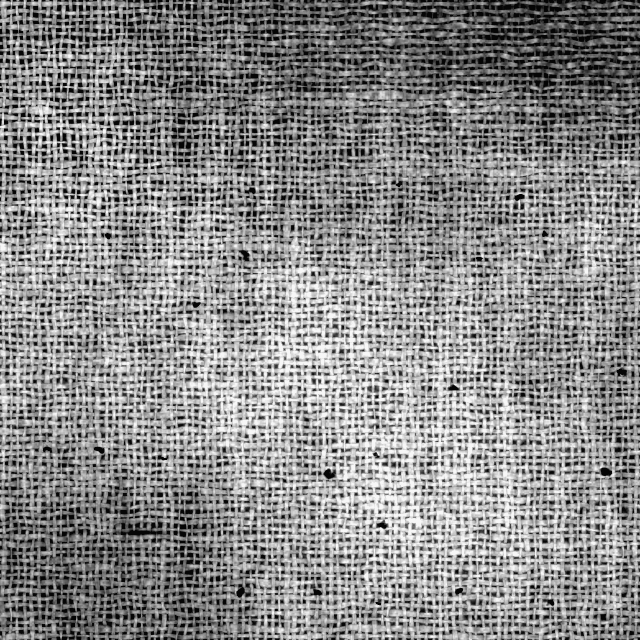
This texture is drawn by a three.js fragment shader. Its source:

```glsl
varying vec2 vUv;

const vec2 THREADS = vec2(88.0, 84.0);   // across, down
const float PI = 3.14159265;
const float CORE = 0.13;                 // half width of the bright thread core
const float EDGE = 0.45;                 // where a thread fades into the hole
const float WOBBLE = 0.55;
const float CRIMP = 0.15;                // over and under shading
const float WEAVE_MEAN = 0.66;
const float FIBRE = 0.36;
const float BASE_TONE = 0.49;
const float KNOT_GRID = 9.0;
const float KNOT_CHANCE = 0.42;
const vec3 INK = vec3(0.02);
const vec3 CHALK = vec3(0.97);

float hash(vec2 p) {
  vec3 q = fract(vec3(p.xyx) * 0.1031);
  q += dot(q, q.yzx + 33.33);
  return fract((q.x + q.y) * q.z);
}

float noise(vec2 p) {
  vec2 i = floor(p);
  vec2 f = fract(p);
  f = f * f * (3.0 - 2.0 * f);
  float low = mix(hash(i), hash(i + vec2(1.0, 0.0)), f.x);
  float high = mix(hash(i + vec2(0.0, 1.0)), hash(i + vec2(1.0)), f.x);
  return mix(low, high, f.y);
}

float fbm(vec2 p) {
  float sum = 0.0;
  float amp = 0.5;
  for (int i = 0; i < 4; i++) {
    sum += amp * noise(p);
    p = p * 2.03 + 17.1;
    amp *= 0.5;
  }
  return sum / 0.9375;
}

float blob(vec2 p, vec2 centre, vec2 radius) {
  vec2 d = (p - centre) / radius;
  return exp(-dot(d, d));
}

// Brightness of one thread, from distance to its axis, its swell and its crimp
float thread(float d, float swell, float crimp) {
  float body = 1.0 - smoothstep(CORE + swell, EDGE + swell, d);
  return body * (1.0 - CRIMP + CRIMP * crimp);
}

float weave(vec2 p, float warpStrength) {
  vec2 g = p * THREADS;
  g += WOBBLE * (vec2(noise(g * vec2(0.9, 0.35)), noise(g * vec2(0.35, 0.9) + 40.0)) - 0.5);
  vec2 id = floor(g);
  vec2 d = abs(fract(g) - 0.5);
  float warpSwell = 0.12 * (hash(vec2(id.x, 3.0)) - 0.5) + 0.22 * (noise(g * vec2(1.0, 0.6) + 71.0) - 0.5);
  float weftSwell = 0.14 * (hash(vec2(7.0, id.y)) - 0.5) + 0.22 * (noise(g * vec2(0.6, 1.0) + 23.0) - 0.5);
  float warp = thread(d.x, warpSwell - 0.02, cos(PI * (g.y - 0.5 + id.x)));
  float weft = thread(d.y, weftSwell + 0.02, -cos(PI * (g.x - 0.5 + id.y)));
  return max(warp * warpStrength, weft);
}

// Broad light and dark stains
float stains(vec2 p) {
  float t = BASE_TONE;
  t += 0.17 * blob(p, vec2(0.68, 0.27), vec2(0.30, 0.26));
  t += 0.13 * blob(p, vec2(0.36, 0.45), vec2(0.25, 0.22));
  t += 0.12 * blob(p, vec2(0.02, 0.60), vec2(0.14, 0.12));
  t += 0.09 * blob(p, vec2(0.52, 0.82), vec2(0.12, 0.14));
  t += 0.08 * blob(p, vec2(0.92, 0.68), vec2(0.16, 0.14));
  t -= 0.22 * blob(p, vec2(0.95, 0.94), vec2(0.36, 0.17));
  t -= 0.13 * blob(p, vec2(0.25, 0.93), vec2(0.32, 0.18));
  t -= 0.20 * blob(p, vec2(0.08, 0.06), vec2(0.32, 0.20));
  t -= 0.12 * blob(p, vec2(0.83, 0.41), vec2(0.07, 0.05));
  t += 0.30 * (fbm(p * 6.0 + 5.0) - 0.5);
  t += 0.14 * (noise(p * vec2(48.0, 5.0)) - 0.5);
  t += 0.12 * (noise(p * vec2(4.0, 70.0) + 9.0) - 0.5) * smoothstep(0.3, 0.9, p.y);
  return t;
}

// Small dark knots, at most one in each cell
float knots(vec2 p) {
  vec2 g = p * KNOT_GRID;
  vec2 cell = floor(g);
  vec2 centre = 0.2 + 0.6 * vec2(hash(cell + 11.0), hash(cell + 29.0));
  vec2 d = fract(g) - centre;
  d += 0.06 * (vec2(noise(p * 150.0), noise(p * 150.0 + 60.0)) - 0.5);
  float radius = mix(0.025, 0.065, hash(cell + 47.0));
  float present = step(hash(cell + 83.0), KNOT_CHANCE) * step(p.y, 0.8);
  return present * (1.0 - smoothstep(radius * 0.6, radius * 1.3, length(d * vec2(0.85, 1.1))));
}

void main() {
  float topRight = smoothstep(0.65, 1.0, vUv.y) * smoothstep(0.2, 0.7, vUv.x);
  float topLeft = smoothstep(0.4, 0.95, vUv.y) * (1.0 - smoothstep(0.1, 0.6, vUv.x));
  float contrast = mix(0.78, 1.12, topLeft);
  float tone = stains(vUv) + contrast * (weave(vUv, 1.0 - 0.35 * topRight) - WEAVE_MEAN);

  // Loose fibres and grain
  tone += FIBRE * (noise(vUv * 190.0) - 0.5);
  tone += 0.5 * FIBRE * (noise(vUv * 390.0 + 31.0) - 0.5);

  // Frayed line of broken threads
  float fray = blob(vUv, vec2(0.22, 0.168), vec2(0.035, 0.004));
  tone -= 0.75 * fray + 0.9 * knots(vUv);
  gl_FragColor = vec4(mix(INK, CHALK, clamp(tone, 0.0, 1.0)), 1.0);
}
```
